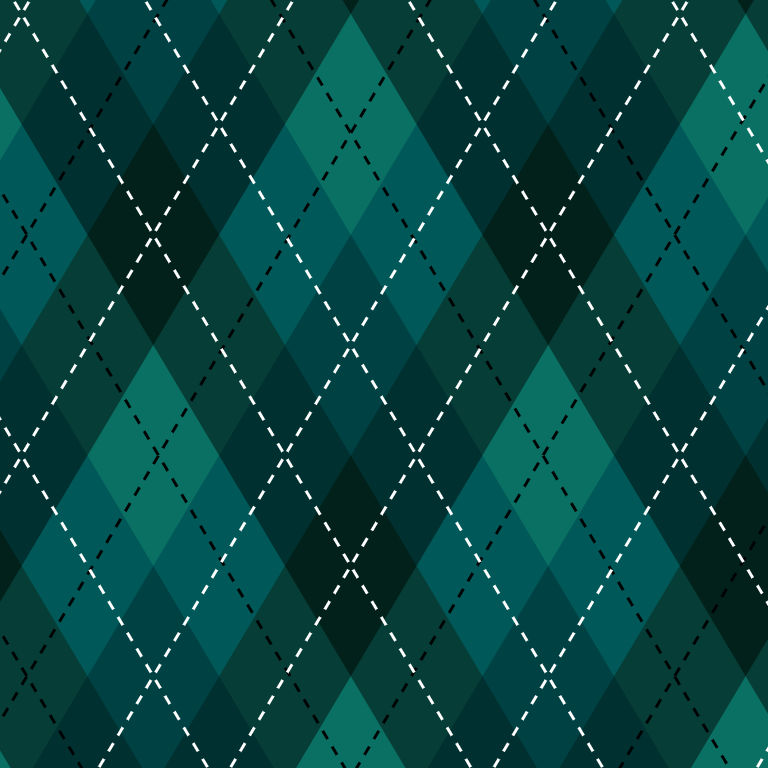
Give the GLSL for this pattern, as a WebGL 2 fragment shader.

```glsl
#version 300 es
precision highp float;

uniform vec2 u_resolution;
out vec4 fragColor;

const vec2 HALF_DIAMOND = vec2(0.0857, 0.14375);
const vec2 BRIGHT_CENTRE = vec2(0.4567, 0.8382);
const float BANDS = 3.0;            // tones along each diagonal
const float MIRROR_AXIS = 1.5;      // stitch lines mirror about this diagonal
const float DARK_SHIFT = 0.04;      // inward offset of dark lines
const float DASHES_PER_EDGE = 7.0;
const float DASH_FILL = 0.52;
const float LINE_WIDTH = 0.0038;
const vec3 LIGHT_THREAD = vec3(1.0);
const vec3 DARK_THREAD = vec3(0.0, 0.01, 0.01);

// Tones for unordered band pairs: 00, 01, 11, 02, 12, 22
const vec3 TONES[6] = vec3[6](
    vec3(0.040, 0.440, 0.388),
    vec3(0.000, 0.345, 0.345),
    vec3(0.000, 0.260, 0.268),
    vec3(0.024, 0.240, 0.212),
    vec3(0.000, 0.188, 0.188),
    vec3(0.006, 0.130, 0.105));

vec3 diamondTone(vec2 cell) {
    ivec2 band = ivec2(mod(cell + 0.5, BANDS));
    int low = min(band.x, band.y);
    int high = max(band.x, band.y);
    return TONES[low + high * (high + 1) / 2];
}

// Blends neighbouring diamonds over one pixel at their shared edges
vec3 diamonds(vec2 diagonal, float pixel) {
    vec2 cell = floor(diagonal);
    vec2 blend = clamp((diagonal - cell - 0.5) / pixel + 0.5, 0.0, 1.0);
    vec3 near = mix(diamondTone(cell), diamondTone(cell + vec2(1, 0)), blend.x);
    vec3 far = mix(diamondTone(cell + vec2(0, 1)), diamondTone(cell + 1.0), blend.x);
    return mix(near, far, blend.y);
}

// Dash coverage: x for light thread, y for dark thread
vec2 stitches(float across, float along, float pixel) {
    float fromAxis = abs(across - MIRROR_AXIS);
    float line = floor(fromAxis);
    float isDark = mod(line, 2.0);
    float offset = fromAxis - (line + 0.5 - DARK_SHIFT * isDark);

    // Straighten the skewed coordinate so dash ends are square
    float edgeSquared = dot(HALF_DIAMOND, HALF_DIAMOND);
    float skew = (HALF_DIAMOND.y * HALF_DIAMOND.y - HALF_DIAMOND.x * HALF_DIAMOND.x) / edgeSquared;
    along += offset * sign(across - MIRROR_AXIS) * skew;

    float phase = abs(fract(along * DASHES_PER_EDGE + 0.5 * isDark) - 0.5);
    float endDist = (phase - 0.5 * DASH_FILL) * sqrt(edgeSquared) / DASHES_PER_EDGE;
    float sideDist = abs(offset) / length(0.5 / HALF_DIAMOND) - 0.5 * LINE_WIDTH;
    float cover = clamp(0.5 - max(endDist, sideDist) / pixel, 0.0, 1.0);
    return cover * vec2(1.0 - isDark, isDark);
}

void main() {
    float pixel = 1.0 / u_resolution.y;
    vec2 p = (gl_FragCoord.xy * pixel - BRIGHT_CENTRE) / HALF_DIAMOND;

    // Diagonal axes, both increasing downward
    vec2 diagonal = 0.5 * vec2(p.x - p.y, -p.x - p.y);
    vec3 color = diamonds(diagonal, pixel * length(0.5 / HALF_DIAMOND));

    // Overlaid stitch lines
    vec2 thread = max(stitches(diagonal.x, diagonal.y, pixel),
                      stitches(diagonal.y, diagonal.x, pixel));
    color = mix(color, DARK_THREAD, thread.y);
    color = mix(color, LIGHT_THREAD, thread.x);
    fragColor = vec4(color, 1.0);
}
```
